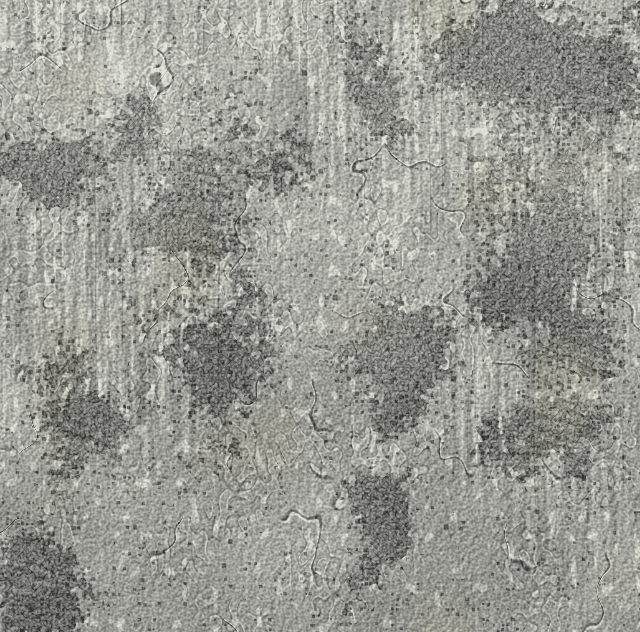
Give the GLSL for this texture, as a Shadertoy shader.

```glsl
// Weathered concrete: a pale, vertically streaked skin flaking off darker, grainy patches.
// Noise-warped ellipses with crumbling rims give the patches; wrinkles, hairlines, cracks
// and clusters of square pits are laid over a fine grain of gradient noise.

const vec3  TINT = vec3(0.997, 1.004, 0.963);   // faint green-yellow cast of the grey
const vec3  STAIN = vec3(1.015, 0.995, 0.96);   // brownish dirt
const float SKIN_GREY = 0.645;
const float PATCH_GREY = 0.455;
const int   PATCH_COUNT = 11;
const vec2  PATCH_MIN_RADIUS = vec2(0.04);
const vec2  PATCH_RADIUS_RANGE = vec2(0.13, 0.10);
const float RELIEF = 0.17;
const float SKIN_GRAIN = 0.20;
const float PATCH_GRAIN = 0.24;
const float WRINKLES = 0.10;
const float STREAKS = 0.17;
const float HAIRLINES = 0.11;
const float PIT_DEPTH = 0.24;
const float CRACK_DEPTH = 0.24;
const float SCRATCHES = 0.20;

vec2 hash2(vec2 p) {
    vec3 q = fract(vec3(p.xyx) * vec3(0.1031, 0.1030, 0.0973));
    q += dot(q, q.yzx + 33.33);
    return fract((q.xx + q.yz) * q.zy);
}
float cornerSlope(vec2 cell, vec2 offset) {
    float angle = 6.2832 * hash2(cell).x;
    return dot(vec2(cos(angle), sin(angle)), offset);
}
float gradientNoise(vec2 p) {
    vec2 i = floor(p), f = fract(p), e = vec2(1.0, 0.0);
    vec2 u = f * f * f * (f * (f * 6.0 - 15.0) + 10.0);
    float low = mix(cornerSlope(i, f), cornerSlope(i + e, f - e), u.x);
    float high = mix(cornerSlope(i + e.yx, f - e.yx), cornerSlope(i + 1.0, f - 1.0), u.x);
    return mix(low, high, u.y);
}
float fbm(vec2 p) {
    float sum = 0.0, amplitude = 1.0;
    for (int i = 0; i < 5; i++) {
        sum += amplitude * gradientNoise(p);
        p = mat2(1.6, 1.2, -1.2, 1.6) * p + 17.3;
        amplitude *= 0.6;
    }
    return sum;
}
vec2 warp(vec2 p) { return vec2(gradientNoise(p), gradientNoise(p + 90.0)); }

// Positive inside the dark patches, about -1 one radius away from them.
float patchField(vec2 p, vec2 canvas) {
    vec2 q = p + 0.13 * warp(p * 4.0) + 0.05 * warp(p * 12.0);
    float field = -1.2;
    for (int i = 0; i < PATCH_COUNT; i++) {
        float k = float(i) + 1.0;
        vec2 centre = fract(vec2(0.32, 0.17) + k * vec2(0.7549, 0.5698)) * canvas;
        vec2 radius = PATCH_MIN_RADIUS + PATCH_RADIUS_RANGE * hash2(vec2(k, 7.0 * k));
        field = max(field, 1.0 - length((q - centre) / radius));
    }
    return field + 1.1 * fbm(p * 7.0 + 31.0) + 0.9 * gradientNoise(p * 85.0) + 0.6 * gradientNoise(p * 42.0);
}
float height(vec2 p) {
    return gradientNoise(p * vec2(95.0, 70.0)) + 0.8 * gradientNoise(p * 170.0 + 5.0);
}
// Thin line where n crosses zero
float thread(float n, float width) { return 1.0 - smoothstep(0.25 * width, width, abs(n)); }

// Small rounded squares, present in a cell with the given chance.
float pits(vec2 p, float cells, float chance) {
    vec2 cell = floor(p * cells);
    vec2 d = abs(fract(p * cells) - 0.5 - 0.3 * (hash2(cell + 71.0) - 0.5));
    float size = 0.18 + 0.18 * hash2(cell + 13.0).x;
    float box = length(max(d - size + 0.1, 0.0)) - 0.1;
    float blur = 0.03 + 0.35 * cells / iResolution.y;
    return step(hash2(cell + 191.0).y, chance) * (1.0 - smoothstep(-blur, blur, box));
}
// Broken vertical lines, dark or light by column.
float hairlines(vec2 p) {
    float x = (p.x + 0.004 * gradientNoise(p * 8.0)) * 48.0;
    vec2 h = hash2(vec2(floor(x), 5.0));
    float present = smoothstep(0.02, 0.2, gradientNoise(vec2(floor(x) * 7.37, p.y * 5.0)));
    return present * thread(fract(x) - 0.2 - 0.6 * h.x, 0.085) * (h.y < 0.55 ? -1.0 : 1.0);
}

void mainImage(out vec4 fragColor, in vec2 fragCoord) {
    vec2 p = fragCoord / iResolution.y;
    float field = patchField(p, vec2(iResolution.x / iResolution.y, 1.0));
    float bare = smoothstep(-0.1, 0.1, field);
    float skin = 1.0 - bare;
    float strength = clamp(0.85 + 0.9 * gradientNoise(p * 3.5 + 140.0), 0.5, 1.0);

    // Broad tone, lighter towards the top
    float grey = mix(SKIN_GREY, PATCH_GREY, bare * strength);
    grey += 0.10 * (p.y - 0.5) + 0.08 * fbm(p * 4.0 + 50.0) * (1.0 - 0.5 * bare);

    // Vertical streaks and hairlines in the skin
    float streak = gradientNoise(p * vec2(80.0, 4.0)) + 0.9 * gradientNoise(p * vec2(170.0, 9.0) + 40.0);
    float streaked = smoothstep(-0.35, 0.3, gradientNoise(p * 3.0 + 80.0) + 0.4 * (p.y - 0.5));
    grey += (STREAKS * streak + HAIRLINES * hairlines(p)) * streaked * (1.0 - 0.75 * bare);

    // Grain, relief lit from the upper left, wrinkles with lit lips, pale flecks
    grey += RELIEF * (height(p) - height(p + vec2(-0.002, 0.002)));
    grey += mix(SKIN_GRAIN, PATCH_GRAIN, bare) * gradientNoise(p * 250.0 + 11.0);
    float fold = gradientNoise(p * vec2(52.0, 38.0) + 3.0);
    float folded = smoothstep(-0.15, 0.2, gradientNoise(p * 9.0 + 33.0));
    grey += WRINKLES * (thread(fold - 0.12, 0.1) - thread(fold, 0.1)) * folded * skin;
    grey += 0.13 * (0.32 - thread(gradientNoise(p * 110.0 + 8.0), 0.15)) * bare;
    grey += 0.14 * smoothstep(0.28, 0.4, gradientNoise(p * vec2(60.0, 36.0) + 60.0)) * skin;

    // Slanted scratches on the bare patches
    float scratch = gradientNoise(mat2(0.97, 0.24, -0.24, 0.97) * p * vec2(10.0, 120.0));
    grey += SCRATCHES * scratch * bare * smoothstep(0.0, 0.25, gradientNoise(p * 4.0 + 23.0));

    // Wandering cracks, each with a lit lip
    float line = gradientNoise((p + 0.04 * warp(p * 24.0)) * 8.0 + 14.0);
    float cracked = smoothstep(0.08, 0.2, gradientNoise(p * 9.0 + 120.0)) * skin;
    grey += CRACK_DEPTH * cracked * (0.6 * thread(line - 0.03, 0.02) - thread(line, 0.024));

    // Pits crowd around the rims and in loose clusters
    float crowd = smoothstep(-1.1, -0.1, field) * (1.0 - 0.6 * smoothstep(0.1, 0.7, field));
    float cluster = smoothstep(0.05, 0.45, gradientNoise(p * 13.0 + 77.0));
    float pit = max(pits(p, 125.0, 0.03 + 0.2 * crowd + 0.15 * cluster), pits(p + 0.37, 85.0, 0.01 + 0.13 * crowd));
    grey -= PIT_DEPTH * pit * (1.0 - 0.35 * bare);

    float dirt = smoothstep(0.15, 0.5, gradientNoise(p * 5.0 + 200.0));
    fragColor = vec4(clamp(grey, 0.2, 0.88) * TINT * mix(vec3(1.0), STAIN, dirt), 1.0);
}
```
